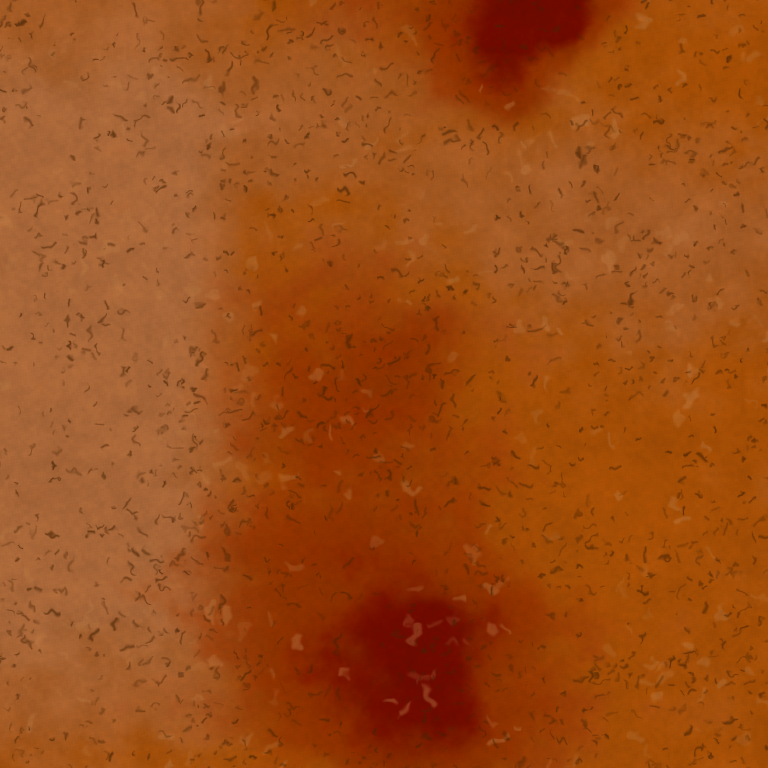
A WebGL 2 fragment shader for this texture:

```glsl
#version 300 es
precision highp float;
// Weathered rust-orange plaster with dark red stains, olive flecks and pale chips.

uniform vec2 u_resolution;
out vec4 fragColor;

const vec3 PALE = vec3(0.66, 0.40, 0.22);
const vec3 TAN = vec3(0.64, 0.35, 0.14);
const vec3 ORANGE = vec3(0.64, 0.30, 0.02);
const vec3 RUST = vec3(0.55, 0.19, 0.0);
const vec3 DARK_RED = vec3(0.43, 0.04, 0.0);
const vec3 FLECK = vec3(0.27, 0.13, 0.01);
const vec3 CHIP = vec3(0.72, 0.47, 0.26);

const float FLECK_CELLS = 58.0;    // fleck grid cells across the canvas
const float SPECK_CELLS = 95.0;    // grid of the smaller specks
const float CHIP_CELLS = 42.0;
const float FLECK_OPACITY = 0.72;
const float CHIP_OPACITY = 0.42;
const float WEAVE_CELLS = 180.0;   // fine diagonal weave
const float WEAVE_DEPTH = 0.012;
const float GRAIN_DEPTH = 0.045;

float hash(vec2 p) {
    return fract(sin(dot(p, vec2(127.1, 311.7))) * 43758.5453);
}

float noise(vec2 p) {
    vec2 i = floor(p), f = fract(p);
    f = f * f * (3.0 - 2.0 * f);
    return mix(mix(hash(i), hash(i + vec2(1, 0)), f.x),
               mix(hash(i + vec2(0, 1)), hash(i + vec2(1, 1)), f.x), f.y);
}

float fbm(vec2 p) {
    float sum = 0.0, amplitude = 0.5;
    for (int i = 0; i < 6; i++) {
        sum += amplitude * noise(p);
        p = mat2(1.6, 1.2, -1.2, 1.6) * p + 17.3;
        amplitude *= 0.52;
    }
    return sum;
}

// Soft elliptical spot, turned by an angle.
float spot(vec2 p, vec2 center, vec2 radius, float angle) {
    float c = cos(angle), s = sin(angle);
    vec2 q = mat2(c, -s, s, c) * (p - center) / radius;
    return exp(-dot(q, q));
}

float segment(vec2 p, vec2 halfAxis) {
    float t = clamp(dot(p, halfAxis) / dot(halfAxis, halfAxis), -1.0, 1.0);
    return length(p - halfAxis * t);
}

// Scattered short strokes, one per grid cell at most; sizes are in cells.
float strokes(vec2 p, float cells, float density, vec2 size, float seed) {
    vec2 g = p * cells;
    g += 0.55 * (vec2(noise(g * 2.3 + seed), noise(g * 2.3 + seed + 40.0)) - 0.5);
    float blur = 0.07 + cells / u_resolution.y;
    float cover = 0.0;
    for (int y = -1; y <= 1; y++) {
        for (int x = -1; x <= 1; x++) {
            vec2 id = floor(g) + vec2(x, y);
            vec2 key = id + seed;
            vec2 center = id + vec2(hash(key + 3.1), hash(key + 7.7));
            float cluster = smoothstep(0.3, 0.75, noise(id * 0.17 + seed));
            float present = step(hash(key), density * (0.25 + 1.5 * cluster));
            float angle = 0.6 + 3.0 * (hash(key + 11.3) - 0.5);
            float reach = size.x * (0.25 + hash(key + 19.9));
            float d = segment(g - center, reach * vec2(cos(angle), sin(angle)));
            float width = size.y * (0.5 + hash(key + 23.5));
            float mark = 1.0 - smoothstep(width - blur, width + blur, d);
            cover = max(cover, present * mark * (0.4 + 0.6 * hash(key + 31.0)));
        }
    }
    return cover;
}

void main() {
    vec2 p = gl_FragCoord.xy / u_resolution.y;

    // Cloudy warp and sideways smears
    vec2 warped = p + 0.13 * (vec2(fbm(p * 6.0), fbm(p * 6.0 + 31.0)) - 0.5);
    float smear = fbm(p * vec2(5.0, 11.0) + 5.0) - 0.5;
    float mottle = fbm(p * 26.0 + 9.0) - 0.5;

    // Pale wash on the left and across the upper part
    float wash = 1.0 - smoothstep(0.2, 0.42, warped.x);
    wash *= smoothstep(-0.12, 0.28, warped.y) * (1.0 - 0.5 * smoothstep(0.82, 1.0, warped.y));
    wash = max(wash, 0.62 * spot(warped, vec2(0.75, 0.73), vec2(0.42, 0.15), -0.25));
    wash = max(wash, 0.6 * spot(warped, vec2(0.3, 0.83), vec2(0.32, 0.12), 0.0));
    wash += 0.45 * smear + 0.4 * mottle;
    vec3 color = mix(ORANGE, TAN, smoothstep(0.0, 0.5, wash));
    color = mix(color, PALE, smoothstep(0.45, 0.95, wash));

    // Rust and dark red stains
    float stain = 0.42 * spot(warped, vec2(0.47, 0.42), vec2(0.19, 0.36), 0.0);
    stain += 0.38 * spot(warped, vec2(0.55, 0.18), vec2(0.28, 0.19), 0.0);
    stain += 0.22 * spot(warped, vec2(0.48, 0.53), vec2(0.10, 0.07), 0.0);
    stain += 0.62 * spot(warped, vec2(0.55, 0.09), vec2(0.13, 0.14), 0.3);
    stain += 1.10 * spot(warped, vec2(0.69, 0.97), vec2(0.12, 0.065), 0.65);
    stain += 0.35 * spot(warped, vec2(0.57, 1.0), vec2(0.20, 0.09), 0.0);
    stain += 0.4 * smear + 0.35 * mottle;
    color = mix(color, RUST, smoothstep(0.12, 0.62, stain));
    color = mix(color, DARK_RED, smoothstep(0.6, 1.05, stain));

    // Pale chips, then dark flecks and specks
    float chips = strokes(p, CHIP_CELLS, 0.13, vec2(0.28, 0.17), 71.0);
    color = mix(color, CHIP, CHIP_OPACITY * chips);
    float flecks = strokes(p, FLECK_CELLS, 0.22, vec2(0.38, 0.075), 13.0);
    flecks = max(flecks, strokes(p, SPECK_CELLS, 0.11, vec2(0.25, 0.12), 47.0));
    color = mix(color, FLECK, FLECK_OPACITY * flecks);

    // Fine grain and weave
    vec2 weave = sin(6.2832 * WEAVE_CELLS * mat2(0.8, 0.6, -0.6, 0.8) * p);
    float grain = noise(p * 240.0) + noise(p * 120.0 + 8.0) - 1.0;
    color *= 1.0 + GRAIN_DEPTH * grain + WEAVE_DEPTH * weave.x * weave.y + 0.12 * mottle;
    fragColor = vec4(clamp(color, 0.0, 1.0), 1.0);
}
```
